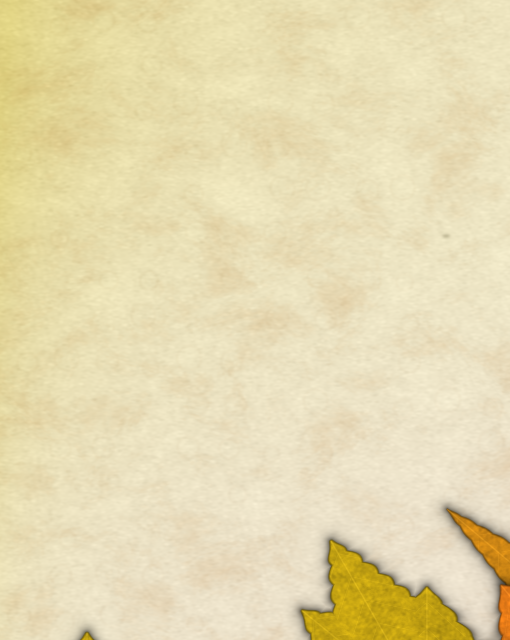
A Shadertoy shader for this background:

```glsl
// Mottled cream parchment with autumn leaves rising from the lower edge.
#define PAPER_LIGHT vec3(0.932, 0.905, 0.785)
#define PAPER_GOLD  vec3(0.875, 0.825, 0.510)
#define PAPER_ROSE  vec3(0.925, 0.885, 0.815)
#define STAIN       vec3(0.865, 0.770, 0.600)
#define LEAF_GOLD   vec3(0.765, 0.635, 0.070)
#define LEAF_AMBER  vec3(0.780, 0.510, 0.080)
#define LEAF_ORANGE vec3(0.860, 0.460, 0.090)
#define MOTTLE      0.30
#define TOOTH_RATE  36.0
#define VEIN_RATE   24.0
#define SHADOW_SIZE 0.007

vec3 hash3(vec2 p) {
    vec3 q = fract(p.xyx * vec3(0.1031, 0.1030, 0.0973));
    q += dot(q, q.yzx + 33.33);
    return fract((q.xxy + q.yzz) * q.zyx);
}

// Cellular noise: a soft spot of random sign in each cell.
float spots(vec2 p) {
    vec2 cell = floor(p);
    float sum = 0.0;
    for (int y = -1; y <= 1; y++)
    for (int x = -1; x <= 1; x++) {
        vec2 id = cell + vec2(x, y);
        vec3 h = hash3(id + 71.0);
        vec2 d = p - id - h.xy;
        float k = max(0.0, 1.0 - dot(d, d));
        sum += (h.z * 2.0 - 1.0) * k * k;
    }
    return sum;
}

// Layers of spots, bent by sines so that the fibres wander.
float mottle(vec2 p) {
    float sum = 0.0, gain = 0.5;
    p += 0.010 * sin(p.yx * vec2(31.0, 23.0) + 2.0 * sin(p * 17.0));
    p *= vec2(11.0, 17.0);
    for (int i = 0; i < 5; i++) {
        sum += gain * spots(p);
        p = mat2(0.97, 0.22, -0.22, 0.97) * p * 2.05 + 13.7;
        gain *= 0.72;
    }
    return sum;
}

// Faint circular water marks in scattered cells.
float rings(vec2 p) {
    vec2 g = p * 15.0;
    vec3 h = hash3(floor(g) + 19.0);
    float r = length(fract(g) - 0.35 - 0.3 * h.xy);
    float size = 0.18 + 0.12 * h.y;
    return step(0.62, h.z) * (smoothstep(0.07, 0.0, abs(r - size)) - 0.4 * smoothstep(size, 0.0, r));
}

vec3 paper(vec2 p, float width) {
    vec2 uv = vec2(p.x / width, p.y);
    float gold = 0.62 * exp(-uv.x * 3.2) * smoothstep(-0.15, 0.9, uv.y)
               + 0.30 * smoothstep(0.45, 1.1, uv.y) * (1.0 - 0.6 * uv.x)
               + 0.20 * exp(-uv.x * 12.0);
    float rose = smoothstep(0.65, 0.0, uv.y) * (0.35 + 0.65 * uv.x);
    vec3 col = mix(PAPER_LIGHT, PAPER_ROSE, rose);
    col = mix(col, PAPER_GOLD, clamp(gold, 0.0, 1.0));
    float m = mottle(p);
    col = mix(col, col * STAIN / PAPER_LIGHT, MOTTLE * (0.25 + max(m, 0.0) * 1.5));
    col += max(-m, 0.0) * vec3(0.030, 0.034, 0.035);
    col -= rings(p) * vec3(0.010, 0.014, 0.016);
    col += 0.018 * spots(p * vec2(150.0, 290.0));
    // Small dark fleck
    float fleck = length((p - vec2(0.697, 0.631)) * vec2(1.0, 1.7));
    return col - 0.16 * exp(-fleck * fleck * 26000.0);
}

// Toothed cone: x is edge distance, yz the position along and across it.
vec3 lobe(vec2 p, vec2 tip, float angle, float spread, float tooth) {
    vec2 axis = vec2(cos(angle), sin(angle));
    vec2 d = p - tip;
    vec2 q = vec2(dot(d, axis), axis.x * d.y - axis.y * d.x);
    vec2 a = vec2(q.x, abs(q.y));
    vec2 edge = vec2(cos(spread), sin(spread));
    float dist = dot(a, edge) < 0.0 ? length(a) : a.y * edge.x - a.x * edge.y;
    float wave = abs(sin(3.1416 * (q.x * TOOTH_RATE + 0.15 * sign(q.y))));
    dist -= tooth * (0.6 + wave * smoothstep(0.0, 0.03, q.x));
    return vec3(dist, q);
}

vec3 nearer(vec3 a, vec3 b) { return a.x < b.x ? a : b; }

// Soft shadow, dark rim, veins and grain of one leaf.
vec3 addLeaf(vec3 col, vec3 leaf, vec3 tint, vec2 p) {
    float px = 1.0 / iResolution.y;
    col *= 1.0 - 0.55 * exp(-max(leaf.x, 0.0) / SHADOW_SIZE);
    float across = abs(leaf.z);
    float branch = abs(fract((leaf.y - across * 0.9) * VEIN_RATE) - 0.5) / VEIN_RATE;
    float vein = max(smoothstep(0.0022, 0.0, across), 0.5 * smoothstep(0.0016, 0.0, branch));
    vec3 body = tint * (1.0 + 0.13 * mottle(p * 2.0) + 0.07 * spots(p * 220.0));
    body += vein * vec3(0.07, 0.06, 0.03);
    body *= 1.0 - 0.40 * smoothstep(-0.004, 0.0, leaf.x);
    return mix(col, body, smoothstep(px, -px, leaf.x));
}

void mainImage(out vec4 fragColor, in vec2 fragCoord) {
    vec2 p = fragCoord / iResolution.y;
    vec3 col = paper(p, iResolution.x / iResolution.y);

    // Right-hand leaves, back to front
    col = addLeaf(col, lobe(p, vec2(0.699, 0.204), -0.70, 0.20, 0.002), LEAF_AMBER, p);
    col = addLeaf(col, lobe(p, vec2(0.784, 0.084), -0.87, 0.66, 0.005), LEAF_ORANGE, p);

    // Large golden leaf of three lobes
    vec3 leaf = lobe(p, vec2(0.518, 0.153), -1.05, 0.43, 0.006);
    leaf = nearer(leaf, lobe(p, vec2(0.667, 0.080), -1.57, 0.70, 0.006));
    leaf = nearer(leaf, lobe(p, vec2(0.473, 0.045), -0.68, 0.48, 0.005));
    col = addLeaf(col, leaf, LEAF_GOLD, p);

    // Leaf tip at the lower left
    col = addLeaf(col, lobe(p, vec2(0.136, 0.009), -1.57, 0.55, 0.006), LEAF_GOLD, p);
    fragColor = vec4(clamp(col, 0.0, 1.0), 1.0);
}
```
